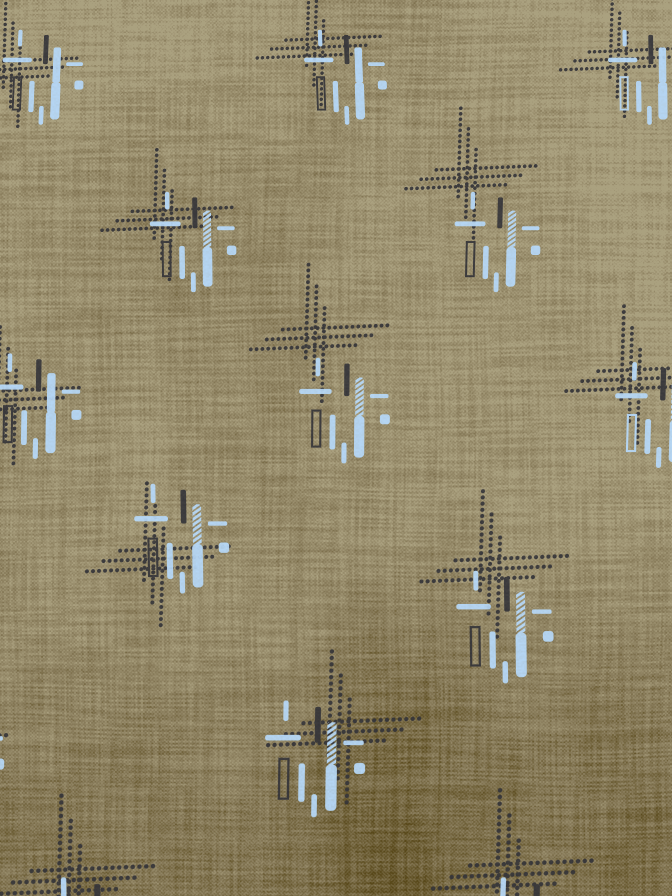
This pattern is drawn by a Shadertoy shader. Its source:

```glsl
// Woven cloth printed with a half-drop repeat of small abstract motifs: pale bars
// and dark strokes over a crosshatch of dotted lines. The dotted layer drifts out
// of register across the cloth. Lengths are in 1/768 of the canvas height, y down.

float hash(vec2 p) { return fract(sin(dot(p, vec2(127.1, 311.7))) * 43758.5453); }

float noise(vec2 p) {
    vec2 i = floor(p), f = fract(p);
    f = f * f * (3.0 - 2.0 * f);
    return mix(mix(hash(i), hash(i + vec2(1, 0)), f.x),
               mix(hash(i + vec2(0, 1)), hash(i + vec2(1, 1)), f.x), f.y);
}

float bar(vec2 p, vec2 center, vec2 halfSize, float radius) {
    return length(max(abs(p - center) - halfSize + radius, 0.0)) - radius;
}

float dottedLine(vec2 p, float middle, float count) {
    float n = clamp(round((p.x - middle) / 5.0), -count, count);
    return length(p - vec2(middle + 5.0 * n, 0.0)) - 1.65;
}

// Three staggered dotted rows crossing three staggered dotted columns
float dottedCross(vec2 p) {
    float d = 1e3;
    for (float j = -1.0; j <= 1.0; j++) {
        d = min(d, dottedLine(vec2(p.x, p.y - 8.0 * j), 3.5 - 13.5 * j, 9.0));
        d = min(d, dottedLine(vec2(p.y, p.x - 7.5 * j), 19.0 * j - 4.0, 8.0));
    }
    return d;
}

float paleBars(vec2 p) {
    float d = bar(p, vec2(0, 16), vec2(4.4, 18), 3.5);
    d = min(d, bar(p, vec2(17, -19), vec2(8, 1.8), 1.5));
    d = min(d, bar(p, vec2(22, 1), vec2(4.3), 2.5));
    d = min(d, bar(p, vec2(-23, 12), vec2(2.5, 15), 2.0));
    d = min(d, bar(p, vec2(-13, 30), vec2(2.2, 9), 2.0));
    d = min(d, bar(p, vec2(-38, -23), vec2(14, 2.2), 2.0));
    return min(d, bar(p, vec2(-36, -44), vec2(2, 8), 1.8));
}

// Center of the motif in a given row and (fractional) column
vec2 motifCenter(float row, float col) {
    float y = 72.0 + 140.0 * row + 1.6 * row * row;
    float stretch = pow(y / 800.0, 4.0);
    float spacing = 260.0 + 108.0 * stretch * (1.0 + 2.8 * max(col - 0.5, 0.0));
    float tilt = 76.0 * exp(-3.0 * (row - 3.0) * (row - 3.0));
    return vec2(308.0 - 24.0 * smoothstep(500.0, 650.0, y) + col * spacing, y + tilt * col);
}

// Shift of the dotted layer against the bars
vec2 registerDrift(vec2 c) {
    vec2 g = (c - vec2(390, 370)) / vec2(130, 200);
    vec2 h = (c - vec2(171, 463)) / 70.0;
    float row = (c.y - 650.0) / 90.0;
    return vec2(-38.0 + 45.0 * exp(-row * row) * smoothstep(0.0, 280.0, c.x),
                -12.0 - 72.0 * exp(-0.5 * dot(g, g)) + 38.0 * exp(-0.5 * dot(h, h))
                - 45.0 * smoothstep(700.0, 800.0, c.y));
}

// Plain weave with slubby threads, soft folds and a darker lower edge
vec3 cloth(vec2 p) {
    vec2 w = p + 5.0 * vec2(noise(p.yx * 0.008), noise(p * 0.008));
    float weave = sin(w.x * 2.1) * sin(w.y * 2.1);
    float slub = noise(w * vec2(0.025, 0.55)) + 0.7 * noise(w * vec2(0.6, 0.02) + 40.0) - 0.85;
    float grain = hash(floor(w / 1.5)) - 0.5;
    float fold = noise(p * vec2(0.009, 0.005) + 7.0) - 0.5;
    float tone = 0.86 - 0.5 * smoothstep(420.0, 768.0, p.y) + 0.3 * fold
               + 0.13 * weave + 0.4 * slub + 0.22 * grain;
    tone -= 0.12 * exp(-pow((p.x - 330.0) / 90.0, 2.0));
    vec3 mid = vec3(0.53, 0.48, 0.35);
    vec3 c = mix(vec3(0.39, 0.33, 0.16), mid, clamp(tone * 2.0, -0.3, 1.0));
    return mix(c, vec3(0.65, 0.61, 0.48), clamp(tone * 2.0 - 1.0, 0.0, 1.15));
}

void mainImage(out vec4 fragColor, in vec2 fragCoord) {
    float unit = 768.0 / iResolution.y;
    vec2 p = vec2(fragCoord.x, iResolution.y - fragCoord.y) * unit;
    float dark = 1e3, pale = 1e3, hatch = 1e3;

    for (float row = 0.0; row < 6.0; row++) {
        for (float k = -1.0; k <= 1.0; k++) {
            float col = k - 0.5 * mod(row, 2.0);
            vec2 c = motifCenter(row, col);
            float size = 0.87 + 0.00035 * c.y;
            vec2 q = (p - c) / size;
            q.x += (hash(vec2(row, k)) - 0.35) * 0.1 * q.y;

            vec2 r = (p - c - registerDrift(c)) / size;
            r += vec2(0.03 * r.y, 0.04 * r.x);
            dark = min(dark, dottedCross(r));
            dark = min(dark, bar(q, vec2(-11, -33), vec2(2.3, 14), 1.5));
            pale = min(pale, paleBars(q));

            // Open frame, pale in the rightmost column
            vec2 frame = abs(q - vec2(-37, 9)) - vec2(3.5, 15.5);
            float outline = abs(max(frame.x, frame.y)) - 0.9;
            if (c.x > 540.0) pale = min(pale, outline);
            else dark = min(dark, outline);

            // Upper half of the tall bar: diagonal hatching, or solid
            float stem = bar(q, vec2(0, -18), vec2(3.6, 17), 2.0);
            float stripe = (abs(fract((q.y + 0.7 * q.x) / 4.5) - 0.5) - 0.31) * 3.6;
            hatch = min(hatch, c.x < 150.0 || row < 1.0 ? stem : max(stem, stripe));
        }
    }

    // Ink thins a little over the threads
    float wear = 0.9 + 0.1 * noise(p * 0.7);
    vec3 color = cloth(p);
    color = mix(color, vec3(0.2, 0.2, 0.22), 0.95 * wear * clamp(0.5 - dark / unit, 0.0, 1.0));
    color = mix(color, vec3(0.71, 0.84, 0.96), wear * clamp(0.5 - min(pale, hatch) / unit, 0.0, 1.0));
    fragColor = vec4(color, 1.0);
}
```
